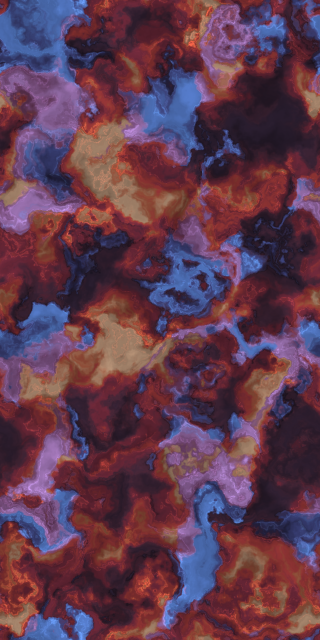
A Shadertoy shader for this texture:

```glsl
#define CELLS 4.0        // largest noise cells across the width
#define OCTAVES 6
#define GAIN 0.51        // strength of each finer octave
#define WARP 0.19        // crinkling of the borders
#define SPREAD 5.8       // contrast of the fields
#define COOL_START 0.52  // where the blue gas begins
#define COOL_FULL 0.76
#define GLOW 0.42        // brightness of the filaments
#define SAMPLES 2        // antialiasing grid per axis

// Gradient noise that repeats after "period" cells
vec2 gradientAt(vec2 cell, vec2 period, float seed) {
    cell = mod(cell, period);
    float angle = 6.2832 * fract(sin(dot(cell, vec2(127.1, 311.7)) + seed * 17.3) * 43758.5);
    return vec2(cos(angle), sin(angle));
}

float gradientNoise(vec2 p, vec2 period, float seed) {
    vec2 i = floor(p), f = p - i;
    vec2 u = f * f * f * (f * (f * 6.0 - 15.0) + 10.0);
    vec2 e = vec2(0.0, 1.0);
    float a = dot(gradientAt(i, period, seed), f);
    float b = dot(gradientAt(i + e.yx, period, seed), f - e.yx);
    float c = dot(gradientAt(i + e.xy, period, seed), f - e.xy);
    float d = dot(gradientAt(i + e.yy, period, seed), f - e.yy);
    return mix(mix(a, b, u.x), mix(c, d, u.x), u.y);
}

float fbm(vec2 p, float cells, float seed) {
    float sum = 0.0, amp = 1.0;
    for (int i = 0; i < OCTAVES; i++) {
        sum += amp * gradientNoise(p * cells, vec2(1.0, 2.0) * cells, seed + float(i));
        cells *= 2.0;
        amp *= GAIN;
    }
    return sum;
}

// Spreads a noise value evenly over 0..1
float level(float n) {
    return 1.0 / (1.0 + exp(-SPREAD * n));
}

// Black, maroon, red, brown, tan
vec3 warmRamp(float t) {
    vec3 c = mix(vec3(0.14, 0.10, 0.16), vec3(0.23, 0.13, 0.19), smoothstep(0.0, 0.25, t));
    c = mix(c, vec3(0.38, 0.14, 0.20), smoothstep(0.20, 0.44, t));
    c = mix(c, vec3(0.53, 0.19, 0.19), smoothstep(0.50, 0.70, t));
    c = mix(c, vec3(0.52, 0.28, 0.20), smoothstep(0.70, 0.82, t));
    return mix(c, vec3(0.60, 0.48, 0.39), smoothstep(0.79, 0.93, t));
}

// Navy to sky blue, turning lilac over the hot areas
vec3 coolRamp(float v, float heat) {
    vec3 blue = mix(vec3(0.15, 0.14, 0.27), vec3(0.23, 0.25, 0.47), smoothstep(0.0, 0.5, v));
    blue = mix(blue, vec3(0.27, 0.39, 0.64), smoothstep(0.5, 1.0, v));
    vec3 lilac = mix(vec3(0.40, 0.21, 0.35), vec3(0.52, 0.38, 0.59), v);
    return mix(blue, lilac, smoothstep(0.36, 0.64, heat));
}

// Thin bright line where x crosses zero
float filament(float x, float width) {
    return exp(-abs(x) / width);
}

vec3 nebula(vec2 p) {
    float patches = gradientNoise(p * 5.0, vec2(5.0, 10.0), 31.0);
    float rough = smoothstep(-0.4, 0.4, patches);
    vec2 bend = vec2(fbm(p, 5.0, 1.0), fbm(p, 5.0, 11.0));
    vec2 q = p + WARP * mix(0.5, 1.2, rough) * bend;

    // Heat and cold gas fields, partly opposed
    float hot = fbm(q, CELLS, 41.0);
    float cold = fbm(q, CELLS, 57.0) - 0.35 * hot;
    float heat = level(hot);
    float chill = level(cold);
    float veins = fbm(q, CELLS * 2.0, 73.0);

    // Base colours, with darker folds inside the blue gas
    float coolMask = smoothstep(COOL_START, COOL_FULL, chill);
    float depth = clamp((chill - COOL_START) / (1.0 - COOL_START) + 0.9 * veins, 0.0, 1.0);
    vec3 color = mix(warmRamp(heat), coolRamp(depth, heat), coolMask);

    // Dark rim between gas and surroundings
    float rim = filament(chill - COOL_START - 0.06, 0.03);
    color *= 1.0 - 0.40 * rim * (1.0 - smoothstep(0.4, 0.8, heat));

    // Glowing contours and veins
    float glow = 0.8 * filament(veins, 0.022) * rough;
    glow += filament(heat - 0.78, 0.018) * smoothstep(-0.15, 0.3, patches);
    glow += 0.8 * filament(heat - 0.52, 0.014) * smoothstep(-0.15, 0.3, -patches);
    glow += 0.5 * filament(heat - 0.22, 0.012) * rough;
    glow += 0.8 * filament(chill - 0.80, 0.016);
    glow += 0.6 * filament(chill - 0.62, 0.012) * (1.0 - rough);
    vec3 ember = vec3(0.85, 0.28, 0.18) * smoothstep(0.0, 0.65, heat);
    vec3 ice = mix(vec3(0.25, 0.52, 0.70), vec3(0.50, 0.33, 0.55), heat);
    color += GLOW * glow * mix(ember, ice, coolMask);

    // Fine mottling
    return color * (0.97 + 0.36 * veins);
}

void mainImage(out vec4 fragColor, in vec2 fragCoord) {
    vec3 sum = vec3(0.0);
    for (int y = 0; y < SAMPLES; y++)
    for (int x = 0; x < SAMPLES; x++) {
        vec2 offset = (vec2(x, y) + 0.5) / float(SAMPLES) - 0.5;
        sum += nebula((fragCoord + offset * iResolution.x / 256.0) / iResolution.x);
    }
    fragColor = vec4(sum / float(SAMPLES * SAMPLES), 1.0);
}
```
